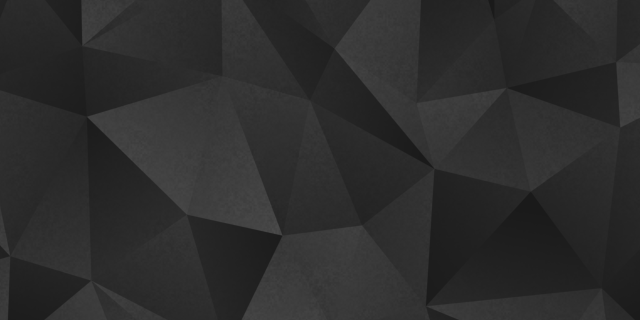
This background is drawn by a Shadertoy shader. Its source:

```glsl
// Dark low-poly backdrop: a rotated, jittered grid of vertices whose cells
// are split into two triangles each. Every facet gets its own grey tone and
// a faint linear gradient; fine mottled grain roughens the lighter facets.

float hash(vec2 p) {
    vec3 q = fract(p.xyx * vec3(0.1031, 0.1030, 0.0973));
    q += dot(q, q.yzx + 33.33);
    return fract((q.x + q.y) * q.z);
}

float valueNoise(vec2 p) {
    vec2 cell = floor(p), f = fract(p);
    f = f * f * (3.0 - 2.0 * f);
    return mix(mix(hash(cell), hash(cell + vec2(1, 0)), f.x),
               mix(hash(cell + vec2(0, 1)), hash(cell + vec2(1, 1)), f.x), f.y);
}

float cross2(vec2 a, vec2 b) { return a.x * b.y - a.y * b.x; }

float area(vec2 a, vec2 b, vec2 c) { return cross2(b - a, c - a); }

// Grid corner pushed off its place, never far enough to fold the mesh.
vec2 meshVertex(vec2 id) {
    vec2 push = vec2(hash(id + 17.3), hash(id + 61.7)) - 0.5;
    return id + 0.84 * push;
}

// Distance from p to the line through a and b, positive on the left.
float edgeDistance(vec2 p, vec2 a, vec2 b) {
    return cross2(normalize(b - a), p - a);
}

float triangleCoverage(vec2 p, vec2 a, vec2 b, vec2 c, float blur) {
    float inside = min(edgeDistance(p, a, b),
                       min(edgeDistance(p, b, c), edgeDistance(p, c, a)));
    return smoothstep(-blur, blur, inside);
}

// Evenly spread grey level, tilted across the facet in a random direction.
float facetTone(vec2 p, vec2 centre, vec2 id, float part) {
    float spread = fract(dot(id, vec2(0.7549, 0.5698)) + 0.38 * part
                         + 0.4 * hash(id + 7.0 * part + 3.1));
    float angle = 6.2832 * hash(id + 23.0 * part + 41.9);
    float tilt = dot(p - centre, vec2(cos(angle), sin(angle)));
    return 0.122 + 0.118 * pow(spread, 1.25) + 0.045 * tilt;
}

void mainImage(out vec4 fragColor, in vec2 fragCoord) {
    vec2 uv = fragCoord / iResolution.y;
    float cellSize = 0.31;
    float turn = 0.42;
    vec2 p = mat2(cos(turn), sin(turn), -sin(turn), cos(turn)) * uv / cellSize + 20.0;
    float blur = 0.8 / (iResolution.y * cellSize);

    // Blend the facets that cover this point
    float toneSum = 0.0, weightSum = 0.0;
    for (int y = -1; y <= 1; y++) {
        for (int x = -1; x <= 1; x++) {
            vec2 id = floor(p) + vec2(x, y);
            vec2 a = meshVertex(id);
            vec2 b = meshVertex(id + vec2(1, 0));
            vec2 c = meshVertex(id + vec2(1, 1));
            vec2 d = meshVertex(id + vec2(0, 1));

            // Pick a diagonal that keeps both halves unfolded
            float splitAC = min(area(a, b, c), area(a, c, d));
            float splitBD = min(area(a, b, d), area(b, c, d));
            if (splitAC * mix(0.5, 1.5, hash(id + 5.5)) < splitBD) {
                vec2 first = a;
                a = b; b = c; c = d; d = first;
            }

            float w0 = triangleCoverage(p, a, b, c, blur);
            float w1 = triangleCoverage(p, a, c, d, blur);
            toneSum += w0 * facetTone(p, (a + b + c) / 3.0, id, 0.0)
                     + w1 * facetTone(p, (a + c + d) / 3.0, id, 1.0);
            weightSum += w0 + w1;
        }
    }
    float tone = toneSum / max(weightSum, 0.001);

    // Broad light: brighter toward the top and the lower left
    tone += 0.012 * (valueNoise(uv * 2.3 + 4.0) - 0.5);
    tone += 0.014 * smoothstep(1.0, 0.0, length(uv - vec2(0.6, 0.0)));
    tone -= 0.014 * smoothstep(0.9, 0.0, length(uv - vec2(1.9, 0.1)));

    // Grain: fine specks gathered into soft patches
    float specks = valueNoise(uv * 190.0) - 0.5 + 0.6 * (valueNoise(uv * 80.0) - 0.5);
    float patches = 0.5 + valueNoise(uv * 14.0);
    tone += 0.022 * specks * patches * smoothstep(0.09, 0.24, tone);

    fragColor = vec4(vec3(clamp(tone, 0.1, 0.32)), 1.0);
}
```
